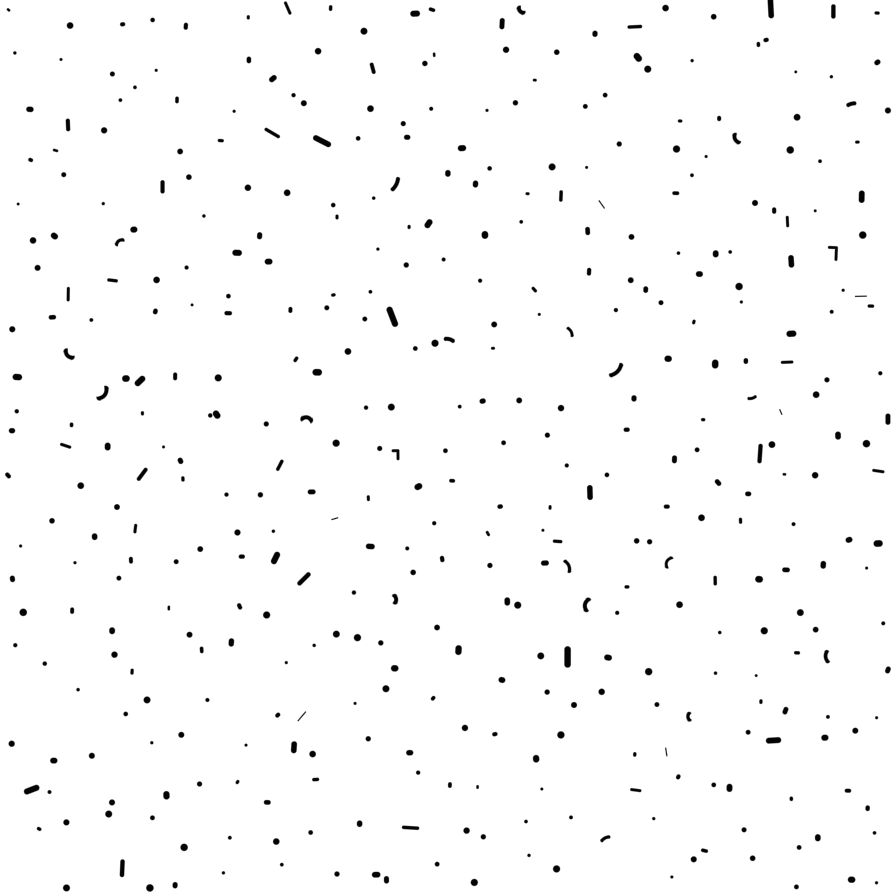
Give the GLSL for this texture, as a Shadertoy shader.

```glsl
// Scattered black ink specks on white: dots, short pills, bent strokes and hairs.

const vec3  PAPER = vec3(1.0);
const vec3  INK = vec3(0.015);
const float CELLS = 21.0;          // cells along the canvas height
const float JITTER = 0.92;         // share of a cell a speck may wander
const float PRESENCE = 0.98;       // share of cells that hold a speck
const float MARGIN = 0.009;        // clear border of the canvas
const vec2  DOT_RADIUS = vec2(0.0015, 0.0041);
const vec2  PILL_REACH = vec2(0.0006, 0.0021);
const vec2  STROKE_RADIUS = vec2(0.0016, 0.0036);
const vec2  STROKE_REACH = vec2(0.0035, 0.0085);
const float HAIR_RADIUS = 0.0006;
const float DOT_SHARE = 0.50;      // cumulative shares of the kinds
const float PILL_SHARE = 0.86;
const float STROKE_SHARE = 0.975;
const float BENT_SHARE = 0.40;     // strokes that curve
const float ELBOW_SHARE = 0.06;    // strokes with a square corner
const float MAX_BEND = 0.55;
const float SOFTNESS = 0.85;       // edge half width in pixels
const float PI = 3.14159265;

// Four random values from a cell and a seed
vec4 hash4(vec2 cell, float seed) {
    vec4 p = fract(vec4(cell.xyx, seed + cell.y) * vec4(0.1031, 0.1030, 0.0973, 0.1099));
    p += dot(p, p.wzxy + 33.33);
    return fract((p.xxyz + p.yzzw) * p.zywx);
}

vec2 rotate(vec2 p, float angle) {
    float c = cos(angle), s = sin(angle);
    return vec2(c * p.x + s * p.y, c * p.y - s * p.x);
}

// Round-ended stroke along x, bowed like a parabola
float strokeDistance(vec2 p, float reach, float radius, float bend) {
    float x = clamp(p.x, -reach, reach);
    float slope = 2.0 * bend * x / max(reach, 1e-5);
    p.y -= 0.5 * slope * x;
    p.x -= x;
    return length(p / vec2(1.0, sqrt(1.0 + slope * slope))) - radius;
}

// One speck; its kind, size and direction follow from the cell
float speckDistance(vec2 p, vec2 cell) {
    vec4 shape = hash4(cell, 17.0);
    vec4 turn = hash4(cell, 41.0);
    float kind = shape.x;
    float upright = turn.x < 0.6 ? 0.5 * PI : 0.0;
    float angle = upright + (turn.y - 0.5) * 0.15;

    float radius = mix(DOT_RADIUS.x, DOT_RADIUS.y, shape.y);
    if (kind < DOT_SHARE) return length(p) - radius;

    if (kind < PILL_SHARE) {
        float tilt = turn.z < 0.3 ? (turn.w - 0.5) * PI : 0.0;
        float reach = mix(PILL_REACH.x, PILL_REACH.y, shape.z * shape.z);
        return strokeDistance(rotate(p, angle + tilt), reach, radius * 0.9, 0.0);
    }

    float reach = mix(STROKE_REACH.x, STROKE_REACH.y, shape.z * shape.z);
    float freeAngle = turn.y * PI;
    if (kind > STROKE_SHARE)
        return strokeDistance(rotate(p, freeAngle), reach * 0.75, HAIR_RADIUS, 0.0);

    radius = mix(STROKE_RADIUS.x, STROKE_RADIUS.y, shape.y * shape.y);
    bool bent = shape.w < BENT_SHARE;
    bool elbow = shape.w > 1.0 - ELBOW_SHARE;
    if (bent) radius = min(radius, 0.0022);
    if (elbow) radius = STROKE_RADIUS.x;
    float bend = bent ? (turn.w - 0.5) * 2.0 * MAX_BEND : 0.0;
    p = rotate(p, bent || turn.z < 0.5 ? freeAngle : angle);
    float d = strokeDistance(p, reach, radius, bend);
    if (elbow) {
        vec2 arm = (p - vec2(reach, 0.6 * reach)).yx;
        d = min(d, strokeDistance(arm, 0.6 * reach, radius, 0.0));
    }
    return d;
}

void mainImage(out vec4 fragColor, in vec2 fragCoord) {
    vec2 uv = fragCoord / iResolution.y;
    vec2 extent = iResolution.xy / iResolution.y;
    vec2 home = floor(uv * CELLS);
    float nearest = 1.0;

    // Nearest speck among the neighbouring cells
    for (int j = -1; j <= 1; j++)
    for (int i = -1; i <= 1; i++) {
        vec2 cell = home + vec2(i, j);
        vec4 place = hash4(cell, 5.0);
        bool outside = any(lessThan(cell, vec2(0.0))) ||
                       any(greaterThanEqual(cell, extent * CELLS));
        if (outside || place.z > PRESENCE) continue;
        vec2 centre = (cell + 0.5 + JITTER * (place.xy - 0.5)) / CELLS;
        centre = clamp(centre, vec2(MARGIN), extent - MARGIN);
        nearest = min(nearest, speckDistance(uv - centre, cell));
    }

    // Ink with smoothed edges
    float edge = SOFTNESS / iResolution.y;
    float ink = 1.0 - smoothstep(-edge, edge, nearest);
    fragColor = vec4(mix(PAPER, INK, ink), 1.0);
}
```
